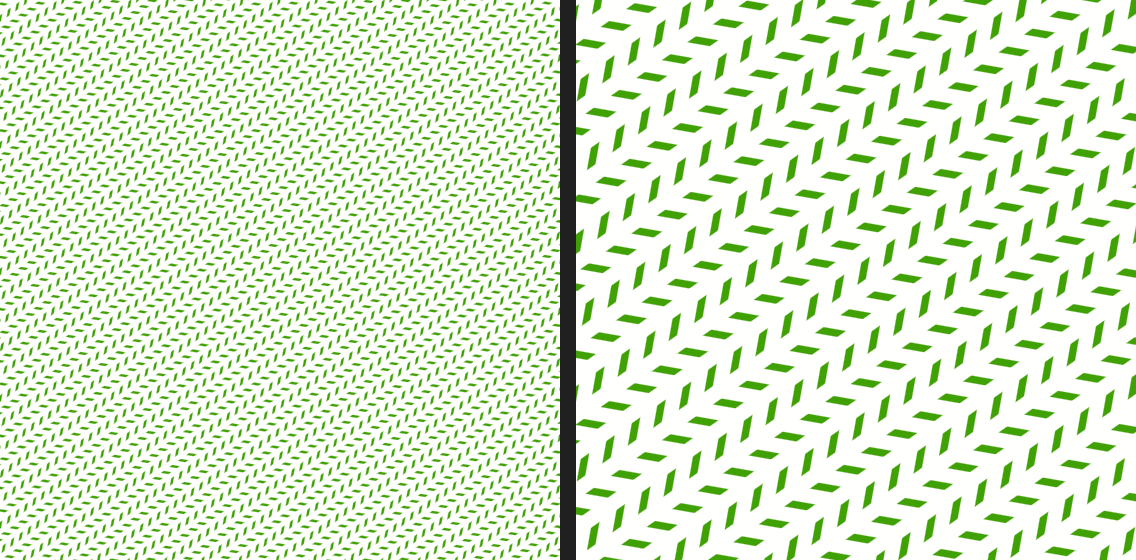
Left, the full canvas; right, a detail of the centre.
Write a three.js fragment shader that draws this pattern.

```glsl
// Slanted herringbone of small green dashes on white, like woven twill.
// The plane is turned to run along the rows, then folded into mirrored columns;
// each column repeats one parallelogram whose ends are cut along the row.

varying vec2 vUv;

const float UNITS = 1152.0;              // design units across the canvas
const float ROW_ANGLE = 0.6109;          // 35 degrees
const vec2 ORIGIN = vec2(443.0, 668.0);  // centre of one flat dash
const float STEP = 21.35;                // dash spacing and column width
const float DASH_SPAN = 11.0;            // dash extent across its column
const float CUT_LENGTH = 7.1;            // length of each cut end
const float SOFTNESS = 1.25;             // edge blur in output samples
const vec3 PAPER = vec3(1.0, 1.0, 0.995);
const vec3 GREEN = vec3(0.25, 0.63, 0.02);

// x runs along the rows, y across them towards the lower right.
vec2 toRows(vec2 p, float angle) {
  vec2 along = vec2(cos(angle), sin(angle));
  return vec2(dot(p, along), dot(p, vec2(along.y, -along.x)));
}

// Signed offset from the nearest multiple of the period.
float repeatCentred(float x, float period) {
  return mod(x + 0.5 * period, period) - 0.5 * period;
}

// Offset from the column centre, with every second column mirrored.
float foldColumns(float x, float width) {
  return 0.5 * width - abs(mod(x + 0.5 * width, 2.0 * width) - width);
}

// Soft inside mask from a depth measured inward from the edge.
float inside(float depth, float blur) {
  return clamp(depth / blur + 0.5, 0.0, 1.0);
}

// Dashes at 45 degrees to the row, repeated along every column.
float herringbone(vec2 rows, float blur) {
  float across = foldColumns(rows.y, STEP);
  float along = repeatCentred(rows.x - across, STEP);
  float endDepth = 0.5 * DASH_SPAN - abs(across);
  float sideDepth = (0.5 * CUT_LENGTH - abs(along)) * sqrt(0.5);
  return inside(endDepth, blur) * inside(sideDepth, blur);
}

void main() {
  vec2 p = vUv * UNITS;
  float blur = max(fwidth(p.x) * SOFTNESS, 0.001);
  float ink = herringbone(toRows(p - ORIGIN, ROW_ANGLE), blur);
  gl_FragColor = vec4(mix(PAPER, GREEN, ink), 1.0);
}
```
